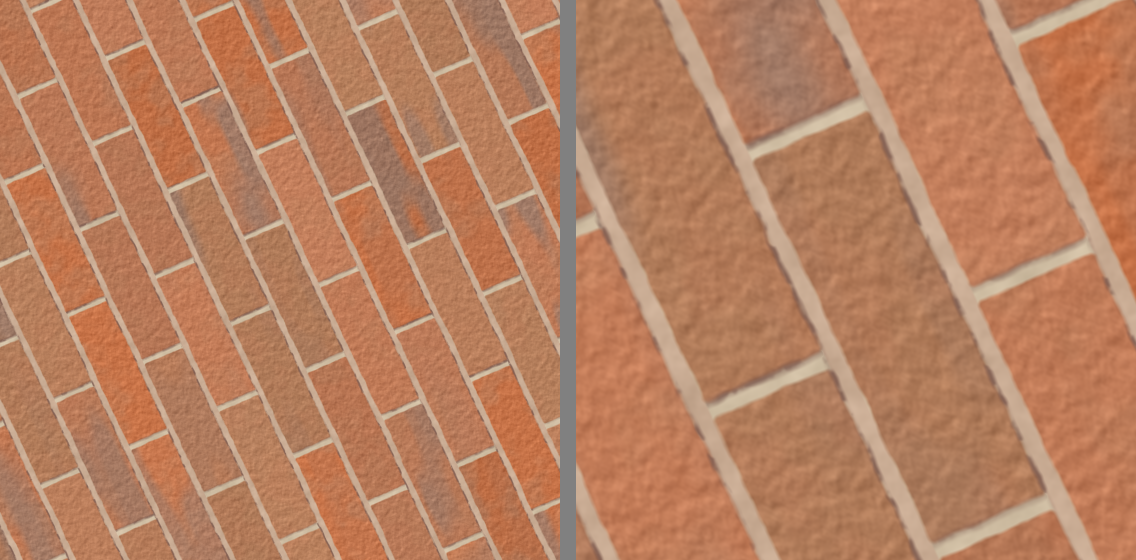
Left: the whole. Right: its middle third, enlarged.
Write a Shadertoy shader that draws this texture.

```glsl
const vec2 ANCHOR = vec2(0.431, 0.573);        // one joint crossing
const vec2 ACROSS = vec2(0.0789, 0.0344);      // step to the next column
const vec2 ALONG = vec2(0.1115, -0.2370);      // step to the next brick in a column
const vec2 JOINT = vec2(0.0108, 0.0100);       // widths of long and short joints

const vec3 ORANGE = vec3(0.765, 0.440, 0.275);
const vec3 ROSE = vec3(0.735, 0.475, 0.345);
const vec3 TAN = vec3(0.700, 0.490, 0.355);
const vec3 SMOKE = vec3(0.590, 0.470, 0.410);
const vec3 LONG_MORTAR = vec3(0.790, 0.675, 0.580);
const vec3 SHORT_MORTAR = vec3(0.815, 0.745, 0.640);
const vec3 SHADOW = vec3(0.450, 0.315, 0.280);

float hash(vec2 p) {
    vec3 q = fract(p.xyx * 0.1031);
    q += dot(q, q.yzx + 33.33);
    return fract((q.x + q.y) * q.z);
}

float noise(vec2 p) {
    vec2 cell = floor(p), f = fract(p);
    f = f * f * (3.0 - 2.0 * f);
    float low = mix(hash(cell), hash(cell + vec2(1, 0)), f.x);
    float high = mix(hash(cell + vec2(0, 1)), hash(cell + vec2(1, 1)), f.x);
    return mix(low, high, f.y);
}

float fbm(vec2 p) {
    float sum = 0.0, weight = 0.5;
    for (int i = 0; i < 3; i++) {
        sum += weight * noise(p);
        p = mat2(1.6, 1.2, -1.2, 1.6) * p + 17.3;
        weight *= 0.5;
    }
    return sum / 0.875;
}

// Slope of the rough surface, lit from the upper left
float relief(vec2 p, float scale) {
    vec2 toLight = vec2(-0.0022, 0.0026);
    return fbm(p * scale) - fbm((p + toLight) * scale);
}

float roundedBox(vec2 p, vec2 halfSize, float radius) {
    vec2 d = abs(p) - halfSize + radius;
    return length(max(d, 0.0)) + min(max(d.x, d.y), 0.0) - radius;
}

float band(float d, float width) {
    return 1.0 - smoothstep(0.0, width, abs(d));
}

// Fired clay: a tint for each brick, cloudy patches and smoky lengthwise streaks
vec3 brickColor(vec2 id, vec2 local, vec2 p) {
    float pick = hash(id + 71.0);
    vec3 color = mix(ORANGE, ROSE, smoothstep(0.15, 0.55, pick));
    color = mix(color, TAN, smoothstep(0.60, 0.90, pick));
    color = mix(color, mix(ROSE, TAN, 0.5), 0.6 * smoothstep(0.4, 0.75, fbm(p * 24.0)));
    float streak = smoothstep(0.42, 0.75, noise(local * vec2(34.0, 7.0) + id * 9.7));
    float smoky = smoothstep(0.45, 0.95, hash(id + 139.0));
    color = mix(color, SMOKE, 0.8 * streak * smoky);
    return color * (0.97 + 0.07 * hash(id + 211.0));
}

void mainImage(out vec4 fragColor, in vec2 fragCoord) {
    vec2 p = fragCoord / iResolution.y;
    float soft = max(0.0016, 1.0 / iResolution.y);

    // Slanted running bond: every other column slides by half a brick
    vec2 grid = inverse(mat2(ACROSS, ALONG)) * (p - ANCHOR);
    grid.x += 0.025 * (noise(p * 13.0) - 0.5);
    float column = floor(grid.x);
    grid.y -= 0.5 * mod(column, 2.0);
    vec2 id = vec2(column, floor(grid.y + 0.0));
    grid.y += 0.03 * (hash(id + 307.0) - 0.5) * sin(3.14159 * fract(grid.y));
    vec2 size = vec2(length(ACROSS), length(ALONG));
    vec2 local = (fract(grid) - 0.5) * size;

    // Worn brick outline
    vec2 halfSize = 0.5 * (size - JOINT);
    float wear = 0.0026 * (fbm(p * 75.0) - 0.5);
    float d = roundedBox(local, halfSize, 0.003) + wear;
    float mortarMask = smoothstep(-soft, soft, d);

    // Rough clay face
    vec3 brick = brickColor(id, local, p);
    brick += vec3(1.0, 0.88, 0.76) * 0.21 * relief(p, 115.0);
    brick += 0.045 * (fbm(p * 170.0) - 0.5);

    // Mortar, paler in the short joints
    float inLong = smoothstep(-0.001, 0.001, abs(local.x) - halfSize.x);
    vec3 mortar = mix(SHORT_MORTAR, LONG_MORTAR, inLong);
    mortar += 0.10 * (fbm(p * 60.0) - 0.5) + 0.06 * relief(p, 90.0);

    vec3 color = mix(brick, mortar, mortarMask);

    // Broken shadows under the right and lower edges
    vec2 edge = local - halfSize + wear;
    float crumbs = smoothstep(0.38, 0.68, fbm(p * 95.0));
    float sideShade = band(edge.x, 0.0030) * (0.12 + 0.60 * crumbs);
    float depth = mix(0.25, 0.85, hash(id + 401.0));
    float endShade = band(edge.y - 0.0005, 0.0042) * depth * (0.5 + 0.5 * crumbs);
    endShade *= 1.0 - inLong;
    color = mix(color, SHADOW, max(sideShade, endShade));

    fragColor = vec4(clamp(color, 0.0, 1.0), 1.0);
}
```
